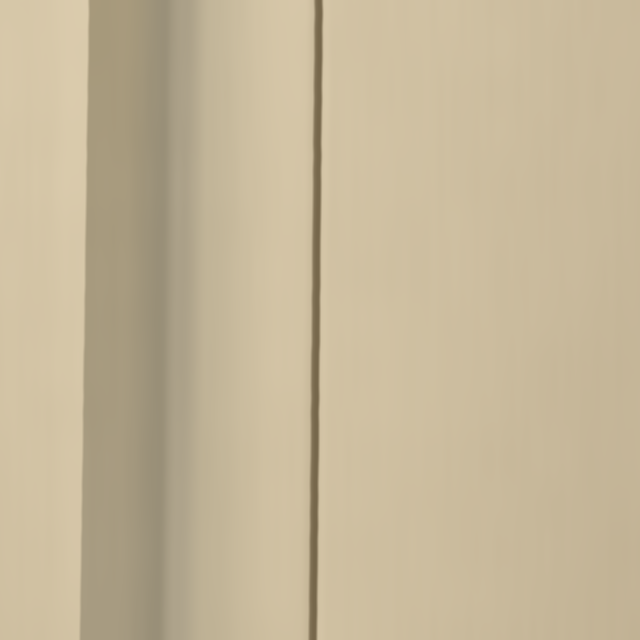
This texture is drawn by a Shadertoy shader. Its source:

```glsl
const vec3 PANEL_LIGHT = vec3(0.835, 0.775, 0.655);
const vec3 PANEL_DEEP = vec3(0.770, 0.710, 0.595);
const vec3 RECESS_WARM = vec3(0.655, 0.602, 0.485);
const vec3 RECESS_COOL = vec3(0.600, 0.562, 0.470);
const vec3 ROUND_GREY = vec3(0.668, 0.625, 0.530);
const vec3 ROUND_MID = vec3(0.760, 0.710, 0.598);
const vec3 GAP_COLOUR = vec3(0.465, 0.405, 0.295);

// Edge positions at the bottom (x) and top (y) of the canvas
const vec2 PANEL_EDGE = vec2(0.125, 0.139);
const vec2 CREASE = vec2(0.251, 0.261);
const vec2 GAP_CENTRE = vec2(0.4890, 0.4980);
const float GAP_HALF_WIDTH = 0.0062;
const float EDGE_SOFTNESS = 0.0028;
const float WOBBLE = 0.0008;
const float GRAIN = 0.007;

float hash(vec2 p) {
    return fract(sin(dot(p, vec2(127.1, 311.7))) * 43758.5453);
}

float noise(vec2 p) {
    vec2 cell = floor(p);
    vec2 f = fract(p);
    f = f * f * (3.0 - 2.0 * f);
    return mix(mix(hash(cell), hash(cell + vec2(1, 0)), f.x),
               mix(hash(cell + vec2(0, 1)), hash(cell + vec2(1, 1)), f.x), f.y);
}

float lineAt(vec2 ends, float y) {
    return mix(ends.x, ends.y, y);
}

vec3 leftPanel(vec2 uv) {
    vec3 colour = mix(PANEL_LIGHT - 0.022, PANEL_LIGHT + 0.008, uv.y);
    return colour + 0.012 * smoothstep(0.07, 0.11, uv.x);
}

// Shaded side wall, darkening toward the crease
vec3 recess(float x, float y, float left, float crease) {
    float across = clamp((x - left) / (crease - left), 0.0, 1.0);
    vec3 warm = RECESS_WARM + vec3(0.0, 0.006, 0.022) * (1.0 - y);
    return mix(warm, RECESS_COOL, smoothstep(0.45, 1.0, across));
}

// Rounded strip rising from the crease into light
vec3 roundedStrip(float x, float y, float crease) {
    float d = x - crease;
    vec3 grey = ROUND_GREY + 0.016 * (1.0 - y);
    vec3 lit = PANEL_LIGHT - 0.025 * (1.0 - y);
    vec3 colour = mix(RECESS_COOL, grey, smoothstep(-0.008, 0.022, d));
    colour = mix(colour, ROUND_MID - 0.018 * (1.0 - y), smoothstep(0.028, 0.068, d));
    return mix(colour, lit, smoothstep(0.050, 0.185, d));
}

vec3 rightPanel(vec2 uv) {
    float shade = smoothstep(0.48, 1.05, uv.x) * mix(1.0, 0.62, uv.y);
    vec3 colour = mix(PANEL_LIGHT - 0.012, PANEL_DEEP, shade);
    return colour - 0.012 * (1.0 - uv.y);
}

void mainImage(out vec4 fragColor, in vec2 fragCoord) {
    vec2 uv = fragCoord / iResolution.xy;
    float soft = max(EDGE_SOFTNESS, 1.0 / iResolution.x);
    float wobble = WOBBLE * (noise(vec2(3.0, uv.y * 45.0)) - 0.5);

    float panelEdge = lineAt(PANEL_EDGE, uv.y) + wobble;
    float crease = lineAt(CREASE, uv.y);
    float gap = lineAt(GAP_CENTRE, uv.y) + wobble;

    // Surfaces from left to right
    vec3 colour = leftPanel(uv);
    colour = mix(colour, recess(uv.x, uv.y, panelEdge, crease),
                 smoothstep(-soft, soft, uv.x - panelEdge));
    colour = mix(colour, roundedStrip(uv.x, uv.y, crease),
                 smoothstep(-0.008, 0.008, uv.x - crease));
    colour = mix(colour, rightPanel(uv), smoothstep(-soft, soft, uv.x - gap));

    // Dark gap with a faint shadow on its left and a lit lip on its right
    float d = uv.x - gap;
    colour -= 0.035 * smoothstep(-0.022, -0.005, d) * step(d, 0.0);
    colour += 0.014 * exp(-pow((d - 0.013) / 0.006, 2.0));
    float gapMask = 1.0 - smoothstep(-soft, soft, abs(d) - GAP_HALF_WIDTH);
    vec3 gapColour = GAP_COLOUR + 0.05 * smoothstep(0.001, -0.006, d);
    colour = mix(colour, gapColour, gapMask);

    // Soft mottling and vertical streaks
    float mottle = noise(uv * 14.0) + noise(uv * vec2(90.0, 7.0)) - 1.0;
    colour += GRAIN * mottle;

    fragColor = vec4(clamp(colour, 0.0, 1.0), 1.0);
}
```
